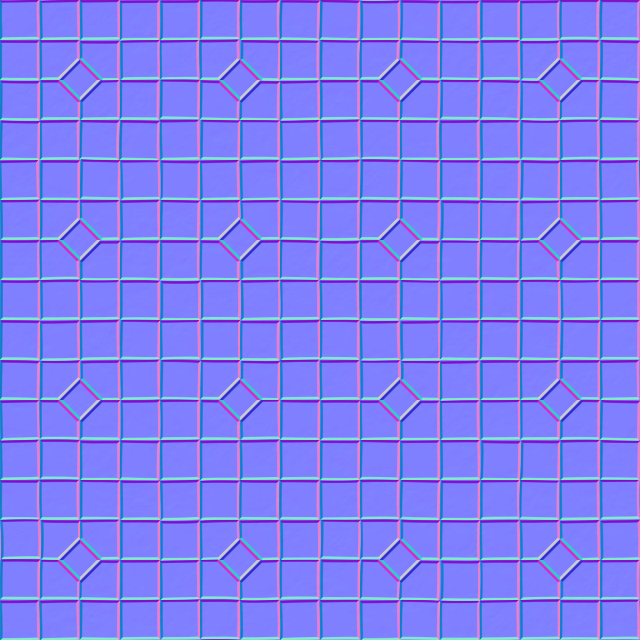
This texture map is drawn by a WebGL 1 fragment shader. Its source:

```glsl
precision highp float;

uniform vec2 u_resolution;

const float GRID = 16.0;            // tiles across and down
const float INSET_SPACING = 4.0;    // tiles between diamond insets
const float INSET_RADIUS = 0.52;    // half diagonal of a diamond, in tiles
const float TILE_HALF = 0.503;
const float CORNER = 0.03;
const float BEVEL = 0.072;          // width of one groove wall
const float DEPTH = 0.092;          // groove depth
const float SHIFT = 0.013;          // random tile offset
const float TURN = 0.022;           // random tile rotation, radians
const float WANDER = 0.035;         // shared waviness of the joints
const float ROUGHNESS = 0.0035;     // fine surface relief
const float SAMPLE_STEP = 0.014;    // spacing for the slope estimate

float hash(vec2 p) {
  vec3 q = fract(vec3(p.xyx) * 0.1031);
  q += dot(q, q.yzx + 33.33);
  return fract((q.x + q.y) * q.z);
}

// Value noise that wraps after a whole number of lattice cells
float noise(vec2 p, float period) {
  vec2 i = floor(p);
  vec2 f = fract(p);
  f = f * f * f * (f * (f * 6.0 - 15.0) + 10.0);
  vec2 lo = mod(i, period);
  vec2 hi = mod(i + 1.0, period);
  return mix(mix(hash(lo), hash(vec2(hi.x, lo.y)), f.x),
             mix(hash(vec2(lo.x, hi.y)), hash(hi), f.x), f.y);
}

float roundedBox(vec2 p, float halfSize, float radius) {
  vec2 q = abs(p) - halfSize + radius;
  return length(max(q, 0.0)) + min(max(q.x, q.y), 0.0) - radius;
}

// Highest of the slightly turned and shifted tiles around p
float tileHeight(vec2 p) {
  vec2 base = floor(p);
  float height = 0.0;
  for (int y = -1; y <= 1; y++) {
    for (int x = -1; x <= 1; x++) {
      vec2 cell = base + vec2(float(x), float(y));
      vec2 id = mod(cell, GRID);
      vec2 shift = vec2(hash(id + 17.0), hash(id + 41.0)) * 2.0 - 1.0;
      float turn = (hash(id + 73.0) * 2.0 - 1.0) * TURN;
      vec2 q = p - cell - 0.5 - shift * SHIFT;
      q += turn * vec2(-q.y, q.x);
      float inside = -roundedBox(q, TILE_HALF, CORNER);
      height = max(height, smoothstep(0.0, BEVEL, inside));
    }
  }
  return height;
}

// Patchy fine grain
float surfaceRelief(vec2 p) {
  float patches = smoothstep(0.25, 0.8, noise(p * 2.0 + 5.0, GRID * 2.0));
  float grain = noise(p * 5.0, GRID * 5.0)
              + 0.5 * noise(p * 11.0 + 3.0, GRID * 11.0)
              + 0.25 * noise(p * 22.0 + 9.0, GRID * 22.0);
  return grain * mix(0.35, 1.0, patches) * ROUGHNESS;
}

float surfaceHeight(vec2 p) {
  vec2 sway = vec2(noise(p + 2.5, GRID), noise(p + 7.5, GRID)) - 0.5;
  float height = tileHeight(p + sway * WANDER);

  // Diamond insets cut through the tiles
  vec2 q = abs(mod(p, INSET_SPACING) - 0.5 * INSET_SPACING);
  float diamond = (q.x + q.y - INSET_RADIUS) * 0.70711;
  float ring = smoothstep(0.0, BEVEL, abs(diamond));
  height = diamond < 0.0 ? ring : min(height, ring);

  return height * DEPTH + surfaceRelief(p);
}

void main() {
  vec2 p = gl_FragCoord.xy / u_resolution * GRID;
  vec2 e = vec2(SAMPLE_STEP, 0.0);
  vec2 slope = vec2(surfaceHeight(p + e.xy) - surfaceHeight(p - e.xy),
                    surfaceHeight(p + e.yx) - surfaceHeight(p - e.yx))
             / (2.0 * SAMPLE_STEP);

  // Green points down the canvas
  vec3 normal = normalize(vec3(-slope.x, slope.y, 1.0));
  gl_FragColor = vec4(normal * 0.5 + 0.5, 1.0);
}
```
